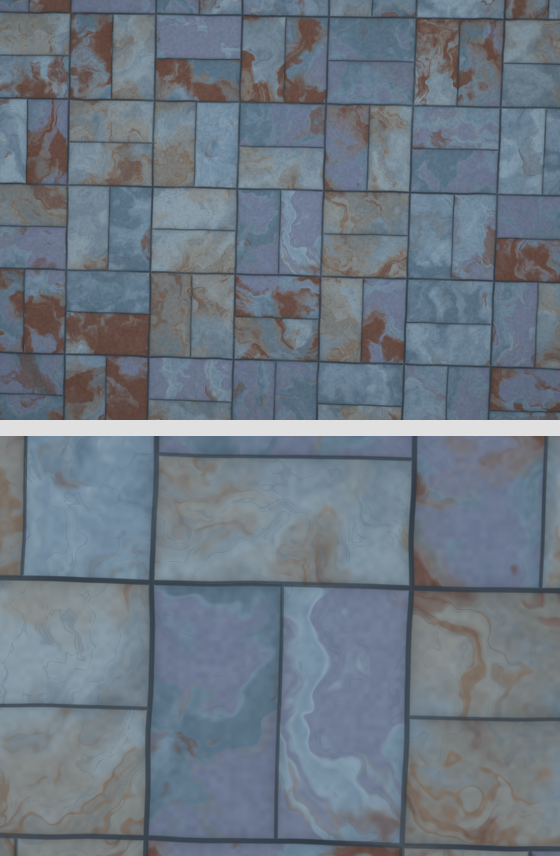
Top, the full canvas; bottom, a detail of the centre.
Reproduce this texture procedurally as a WebGL 2 fragment shader.

```glsl
#version 300 es
precision highp float;

uniform vec2 u_resolution;
out vec4 fragColor;

// Layout, in square cells of two planks each
const float OUTER_JOINT = 0.010;   // half width between cells
const float INNER_JOINT = 0.007;   // half width between the two planks
const float JOINT_WOBBLE = 0.010;
const float CELLS_PER_HEIGHT = 4.95;

// Share of planks carrying each kind of marking
const float RUST_SHARE = 0.20;
const float TAN_SHARE = 0.48;
const float VIOLET_SHARE = 0.28;

const vec3 SLATE_DARK = vec3(0.34, 0.43, 0.50);
const vec3 SLATE_MID = vec3(0.43, 0.52, 0.595);
const vec3 SLATE_LIGHT = vec3(0.51, 0.60, 0.66);
const vec3 TAN = vec3(0.47, 0.47, 0.455);
const vec3 VIOLET = vec3(0.40, 0.43, 0.53);
const vec3 RUST = vec3(0.38, 0.27, 0.235);
const vec3 OCHRE = vec3(0.46, 0.40, 0.35);
const vec3 JOINT = vec3(0.19, 0.23, 0.27);

float hash(vec2 p) {
    vec3 q = fract(p.xyx * vec3(0.1031, 0.1030, 0.0973));
    q += dot(q, q.yzx + 33.33);
    return fract((q.x + q.y) * q.z);
}

float noise(vec2 p) {
    vec2 i = floor(p), f = fract(p);
    f = f * f * (3.0 - 2.0 * f);
    return mix(mix(hash(i), hash(i + vec2(1, 0)), f.x),
               mix(hash(i + vec2(0, 1)), hash(i + vec2(1, 1)), f.x), f.y);
}

float fbm(vec2 p) {
    float sum = 0.0, amp = 0.533;
    for (int i = 0; i < 4; i++) {
        sum += amp * noise(p);
        p = mat2(0.8, 0.6, -0.6, 0.8) * p * 2.03 + 17.3;
        amp *= 0.5;
    }
    return sum;
}

mat2 rotation(float a) {
    return mat2(cos(a), sin(a), -sin(a), cos(a));
}

// Slightly tilted, perspective-bent view of the paving
vec2 pavingCoords(vec2 p) {
    return vec2(0.231 - 0.069 * p.y + p.x * (5.076 - 0.104 * p.y - 0.10 * p.x),
                -0.81 + 0.165 * p.x + p.y * (5.03 - 0.10 * p.x - 0.08 * p.y));
}

// Thin line along the middle contour of a noise field
float vein(float field, float width) {
    return 1.0 - smoothstep(0.0, width, abs(field - 0.5));
}

vec3 stone(vec2 cellPos, vec2 id) {
    float tone = hash(id + 3.1);
    float kind = hash(id + 11.7);
    float tint = hash(id + 23.9);
    vec2 offset = 40.0 * vec2(hash(id + 5.3), hash(id + 8.9));

    // Warped, stretched grain in a direction of its own
    vec2 p = rotation(6.283 * hash(id + 31.3)) * cellPos;
    vec2 grain = p * vec2(1.7, 4.0) + offset;
    vec2 warp = vec2(fbm(p * 2.6 + offset), fbm(p * 2.6 + offset + 9.2)) - 0.5;
    grain += 3.2 * warp;
    float cloud = fbm(grain);
    float patches = fbm(p * 2.4 + warp * 1.8 + offset.yx);
    float streaks = fbm(grain * vec2(1.2, 2.2) + 4.7);

    float shade = 0.5 + 1.5 * (cloud - 0.5) + 0.6 * (streaks - 0.5) + 0.5 * (tone - 0.5);
    vec3 color = mix(SLATE_DARK, SLATE_MID, smoothstep(0.0, 0.5, shade));
    color = mix(color, SLATE_LIGHT, smoothstep(0.45, 0.95, shade));

    // Broad tints
    float hasTan = step(1.0 - TAN_SHARE, tint);
    float hasViolet = step(tint, VIOLET_SHARE);
    float wash = smoothstep(0.34, 0.62, patches);
    color = mix(color, TAN + 0.12 * (cloud - 0.5), hasTan * (0.2 + 0.6 * wash));
    color = mix(color, VIOLET, hasViolet * 0.75 * smoothstep(0.44, 0.56, cloud));

    // Veins, then ragged rust blotches
    float veinMask = smoothstep(0.42, 0.62, patches) * (0.25 + 0.55 * hasTan);
    color = mix(color, OCHRE, veinMask * vein(cloud, 0.05));
    color = mix(color, SLATE_DARK, 0.30 * vein(streaks, 0.022));
    float hasRust = step(1.0 - RUST_SHARE, kind);
    float blotch = smoothstep(0.47, 0.62, 0.55 * patches + 0.45 * streaks + 0.05 * tone);
    color = mix(color, OCHRE, hasRust * 0.55 * smoothstep(0.40, 0.56, patches));
    color = mix(color, RUST, hasRust * 0.85 * blotch);
    float stain = smoothstep(0.60, 0.74, patches) * smoothstep(0.40, 0.58, streaks);
    color = mix(color, RUST, 0.6 * stain);

    // Fine surface roughness
    return color + 0.035 * (noise(cellPos * 42.0 + offset) - 0.5);
}

void main() {
    vec2 p = gl_FragCoord.xy / u_resolution.y;
    vec2 uv = pavingCoords(p);
    vec2 wobble = vec2(noise(uv * 5.0), noise(uv * 5.0 + 60.0)) - 0.5;
    uv += JOINT_WOBBLE * wobble;

    // Alternate cells turn their pair of planks by a quarter
    vec2 cell = floor(uv), local = fract(uv);
    if (mod(cell.x + cell.y, 2.0) < 0.5) local = local.yx;
    float split = 0.5 + 0.02 * (hash(cell + 71.0) - 0.5);
    vec2 plank = vec2(cell.x + 13.0, cell.y * 2.0 + step(split, local.y) + 29.0);
    vec3 color = stone(local, plank);

    // Joints with soft, uneven shadow
    float pixel = CELLS_PER_HEIGHT / u_resolution.y;
    vec2 edge = min(local, 1.0 - local);
    float outer = min(edge.x, edge.y) - OUTER_JOINT;
    float inner = abs(local.y - split) - INNER_JOINT;
    float outerLine = 1.0 - smoothstep(-pixel, pixel, outer);
    float innerLine = 1.0 - smoothstep(-pixel, pixel, inner);
    float wear = 0.6 + 0.4 * noise(uv * 3.0 + 20.0);
    color *= 1.0 - 0.12 * exp(-max(min(outer, inner), 0.0) * 45.0);
    color = mix(color, JOINT, wear * max(outerLine, 0.85 * innerLine));

    // Dim light, falling off toward the corners
    vec2 fromCenter = gl_FragCoord.xy / u_resolution - vec2(0.5, 0.56);
    color *= 1.04 - 0.32 * dot(fromCenter, fromCenter);
    fragColor = vec4(color, 1.0);
}
```
